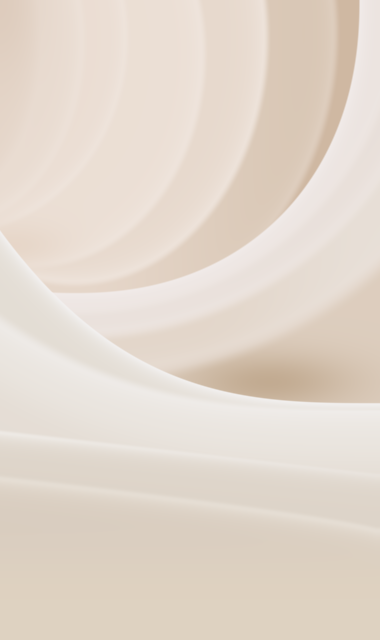
Give the GLSL for this background, as a Shadertoy shader.

```glsl
// Draws cream silk: nested curved folds above, sweeping layered drapes below.

const float WIDTH = 0.594; // canvas width when its height is 1

// Approximate signed distance to a superellipse, negative inside.
float ovalDist(vec2 p, vec2 center, vec2 radii, float power) {
    vec2 q = abs(p - center) / radii + 1e-4;
    vec2 k = pow(q, vec2(power));
    float f = pow(k.x + k.y, 1.0 / power);
    vec2 slope = pow(q / f, vec2(power - 1.0)) / radii;
    return (f - 1.0) / length(slope);
}

// Distance to a hanging curve that rises toward the left, negative below it.
float drapeDist(vec2 p, float rightEnd, float rise, float power) {
    float t = max(1.0 - p.x / WIDTH, 0.01);
    float slope = rise * power * pow(t, power - 1.0) / WIDTH;
    return (rightEnd - rise * pow(t, power) - p.y) / sqrt(1.0 + slope * slope);
}

// Lays a cloth over what lies below, with sheen fading inward from its edge.
vec3 fold(vec3 below, vec3 body, vec3 sheen, float d, float sheenWidth, float edge) {
    vec3 cloth = mix(body, sheen, exp(-max(-d, 0.0) / sheenWidth));
    return mix(below, cloth, smoothstep(edge, -edge, d));
}

float glow(vec2 p, vec2 center, vec2 radii) {
    vec2 q = (p - center) / radii;
    return exp(-dot(q, q));
}

// Nested folds inside the hollow, from the outermost inward.
vec3 hollow(vec2 p) {
    float side = smoothstep(0.1, 0.5, p.x);
    vec3 ridge = vec3(0.938, 0.900, 0.870);
    vec3 c = mix(vec3(0.90, 0.84, 0.78), vec3(0.81, 0.72, 0.635), side);
    vec3 tan1 = mix(vec3(0.90, 0.84, 0.79), vec3(0.85, 0.78, 0.71), side);
    c = fold(c, tan1, vec3(0.885, 0.825, 0.77),
             ovalDist(p, vec2(0.117, 0.052), vec2(0.409, 0.461), 2.0), 0.012, 0.008);
    c = fold(c, vec3(0.905, 0.850, 0.803), ridge,
             ovalDist(p, vec2(0.117, 0.059), vec2(0.301, 0.385), 2.0), 0.020, 0.007);
    c = fold(c, vec3(0.922, 0.873, 0.833), ridge,
             ovalDist(p, vec2(0.052, 0.085), vec2(0.268, 0.332), 2.0), 0.018, 0.007);
    c = fold(c, vec3(0.920, 0.868, 0.828), ridge,
             ovalDist(p, vec2(-0.078, 0.059), vec2(0.276, 0.306), 2.0), 0.012, 0.007);
    c = fold(c, vec3(0.912, 0.860, 0.818), vec3(0.932, 0.890, 0.855),
             ovalDist(p, vec2(-0.078, 0.065), vec2(0.208, 0.286), 2.0), 0.014, 0.008);
    c = fold(c, vec3(0.895, 0.835, 0.785), vec3(0.915, 0.865, 0.825),
             ovalDist(p, vec2(-0.078, 0.065), vec2(0.143, 0.250), 2.0), 0.020, 0.016);
    // Warm shade in the corners
    c = mix(c, vec3(0.85, 0.775, 0.71), 0.6 * glow(p, vec2(0.0), vec2(0.06, 0.12)));
    return mix(c, vec3(0.89, 0.815, 0.75), 0.6 * glow(p, vec2(0.02, 0.385), vec2(0.08, 0.035)));
}

// Broad bands of silk that wrap around the hollow.
vec3 wrap(vec2 p, float rimDist) {
    vec2 center = vec2(0.117, 0.0);
    float side = smoothstep(0.3, WIDTH, p.x);
    vec3 pale = vec3(0.935, 0.905, 0.890);
    vec3 c = mix(vec3(0.865, 0.805, 0.745), vec3(0.76, 0.67, 0.57),
                 glow(p, vec2(0.42, 0.597), vec2(0.13, 0.045)));
    vec3 warm = mix(vec3(0.888, 0.838, 0.790), vec3(0.905, 0.872, 0.840), side);
    c = fold(c, warm, vec3(0.922, 0.886, 0.860),
             ovalDist(p, center, vec2(0.670, 0.592), 2.0), 0.014, 0.018);
    c = fold(c, vec3(0.908, 0.872, 0.848), pale,
             ovalDist(p, center, vec2(0.5625, 0.527), 2.0), 0.015, 0.012);
    c = fold(c, vec3(0.918, 0.885, 0.868), pale,
             ovalDist(p, center, vec2(0.508, 0.488), 2.0), 0.012, 0.011);
    return mix(c, vec3(0.945, 0.922, 0.915), exp(-max(rimDist, 0.0) / 0.018));
}

// Front sheets sweeping across the lower half.
vec3 drapes(vec3 c, vec2 p) {
    float across = p.x / WIDTH;
    float hem = smoothstep(0.80, 0.95, p.y);
    vec3 white = vec3(0.952, 0.946, 0.945);
    c = fold(c, vec3(0.890, 0.865, 0.830), white,
             drapeDist(p, 0.630, 0.270, 3.0), 0.014, 0.0016);
    float second = drapeDist(p, 0.641, 0.143, 2.9);
    vec3 cream = mix(vec3(0.910, 0.888, 0.860), vec3(0.895, 0.865, 0.832),
                     smoothstep(0.05, 0.12, -second));
    c = fold(c, cream, vec3(0.940, 0.928, 0.918), second, 0.035,
             mix(0.012, 0.002, across));
    vec3 third = mix(vec3(0.948, 0.938, 0.925), vec3(0.920, 0.900, 0.880), across);
    c = fold(c, vec3(0.868, 0.832, 0.788), third,
             drapeDist(p, 0.742, 0.068, 1.0), 0.013, 0.004);
    vec3 sand = mix(vec3(0.850, 0.803, 0.750), vec3(0.872, 0.822, 0.755), hem);
    return fold(c, sand, vec3(0.915, 0.890, 0.855),
                drapeDist(p, 0.829, 0.083, 0.8), 0.014, 0.006);
}

void mainImage(out vec4 fragColor, in vec2 fragCoord) {
    vec2 uv = fragCoord / iResolution.xy;
    vec2 p = vec2(uv.x * WIDTH, 1.0 - uv.y); // y runs downward
    float rim = ovalDist(p, vec2(0.117, 0.0), vec2(0.445, 0.458), 2.2);
    vec3 color = mix(wrap(p, rim), hollow(p), smoothstep(0.0018, -0.0018, rim));
    fragColor = vec4(drapes(color, p), 1.0);
}
```
